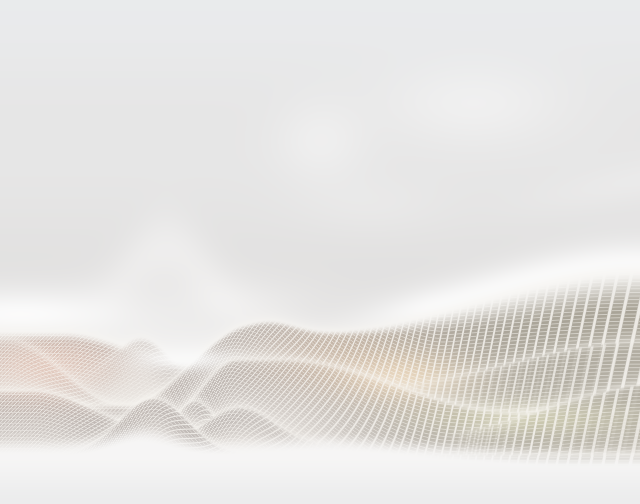
This background is drawn by a WebGL 1 fragment shader. Its source:

```glsl
precision highp float;
// Pale misty backdrop with layered hills of fine woven white mesh.

uniform vec2 u_resolution;

#define ROW_DENSITY 140.0
#define COLUMN_DENSITY 190.0
#define COLUMN_SPREAD 74.0
#define THREAD_HALF_WIDTH 0.12
#define RIM_WIDTH 0.007
#define HALO_WIDTH 0.010
#define MIST_COLOR vec3(0.955, 0.952, 0.95)
#define VALLEY_COLOR vec3(0.94, 0.925, 0.908)
#define THREAD_COLOR vec3(0.97, 0.962, 0.945)

float bump(float x, float width) {
  return exp(-x * x / (width * width));
}

float glow(vec2 p, vec2 center, vec2 size) {
  vec2 q = (p - center) / size;
  return exp(-dot(q, q));
}

// Smooth thread centred in each unit cell; blur is half a pixel in cells.
float thread(float coord, float blur) {
  float d = abs(fract(coord) - 0.5);
  return 1.0 - smoothstep(THREAD_HALF_WIDTH - blur, THREAD_HALF_WIDTH + blur, d);
}

// Colour seen through the mesh: warm grey, with peach, cream and green patches.
vec3 gapColor(vec2 p) {
  vec3 c = mix(vec3(0.73, 0.705, 0.69), vec3(0.655, 0.635, 0.585), smoothstep(0.4, 0.9, p.x));
  c += vec3(0.13, 0.03, -0.01) * glow(p, vec2(0.07, 0.27), vec2(0.13, 0.07));
  c += vec3(0.05, 0.01, -0.03) * glow(p, vec2(0.52, 0.29), vec2(0.13, 0.08));
  c += vec3(0.18, 0.14, 0.08) * glow(p, vec2(0.64, 0.25), vec2(0.10, 0.05));
  c += vec3(0.12, 0.13, 0.07) * glow(p, vec2(0.82, 0.17), vec2(0.16, 0.035));
  return c;
}

// Lays one woven hill over the colour, fading into mist below its ridge.
vec3 hill(vec3 base, vec2 p, float ridge, float softness, float depth, float opacity) {
  float d = ridge - p.y;
  float right = smoothstep(0.3, 0.7, p.x);

  // Columns lean and spread to the right; rows flatten out there.
  float u = p.x + mix(0.75, 0.17, right) * d;
  float columns = u * (COLUMN_DENSITY - COLUMN_SPREAD * u);
  float columnBlur = 0.6 * abs(COLUMN_DENSITY - 2.0 * COLUMN_SPREAD * u) / u_resolution.x;
  float rows = ROW_DENSITY * (ridge * mix(1.0, 0.25, right) - p.y);
  float rowBlur = 0.6 * ROW_DENSITY / u_resolution.y;
  float weave = max(0.85 * thread(columns, columnBlur + 0.02), 0.55 * thread(rows, rowBlur));

  vec3 body = mix(gapColor(p), THREAD_COLOR, weave);
  body = mix(body, VALLEY_COLOR, 0.85 * smoothstep(0.0, depth, d));
  body = mix(body, THREAD_COLOR, 0.85 * exp(-max(d, 0.0) / RIM_WIDTH));
  float halo = 0.5 * exp(-max(-d, 0.0) / HALO_WIDTH);
  vec3 behind = mix(base, THREAD_COLOR, halo * opacity);
  return mix(behind, body, opacity * smoothstep(0.0, softness, d));
}

// Soft grey sky with drifting light and a smoky plume.
vec3 sky(vec2 p) {
  vec3 c = mix(vec3(0.884, 0.88, 0.878), vec3(0.903, 0.902, 0.902), smoothstep(0.42, 0.70, p.y));
  c = mix(c, vec3(0.915, 0.92, 0.926), smoothstep(0.75, 1.0, p.y));
  float light = 0.032 * glow(p, vec2(0.50, 0.72), vec2(0.07, 0.08));
  light += 0.036 * glow(p, vec2(0.74, 0.79), vec2(0.14, 0.08));
  light += 0.016 * glow(p, vec2(0.58, 0.59), vec2(0.12, 0.06));
  light += 0.018 * bump(p.y - 0.40 - 0.24 * p.x, 0.04) * smoothstep(0.7, 1.0, p.x);
  float arch = 0.36 + 0.14 * bump(p.x - 0.26, 0.10);
  light += 0.045 * bump(p.y - arch, 0.07) * bump(p.x - 0.26, 0.14);
  light += 0.035 * glow(p, vec2(0.36, 0.39), vec2(0.15, 0.06));
  return c + light;
}

void main() {
  vec2 p = gl_FragCoord.xy / u_resolution;
  float x = p.x;
  vec3 color = sky(p);

  // Light haze hanging over the far ridges.
  float far = 0.20 + 0.145 * smoothstep(0.20, 0.38, x) + 0.022 * bump(x - 0.42, 0.055)
            + 0.12 * smoothstep(0.50, 1.0, x);
  color = mix(color, vec3(0.985), 0.95 * bump(p.y - far - 0.01, 0.045) * smoothstep(0.48, 0.68, x));
  color = mix(color, vec3(0.995), 0.95 * glow(p, vec2(0.03, 0.37), vec2(0.19, 0.055)));
  color = mix(color, MIST_COLOR, 0.9 * (1.0 - smoothstep(0.30, 0.40, p.y)));

  // Far slopes and the broad sheet sweeping up to the right.
  float leftSlope = 0.285 + 0.06 * (1.0 - smoothstep(0.10, 0.30, x));
  color = hill(color, p, leftSlope, 0.025, 0.19, 1.0);
  float knoll = 0.25 + 0.085 * bump(x - 0.22, 0.06);
  color = hill(color, p, knoll, 0.02, 0.10, 0.6 * bump(x - 0.22, 0.07));
  float spur = 0.20 + 0.13 * (1.0 - smoothstep(0.01, 0.19, x));
  color = hill(color, p, spur, 0.012, 0.19, 0.7 * (1.0 - smoothstep(0.15, 0.25, x)));
  color = hill(color, p, far, mix(0.015, 0.085, smoothstep(0.5, 0.9, x)),
               mix(0.18, 0.75, smoothstep(0.38, 0.8, x)), 1.0);
  color = mix(color, vec3(0.98), 0.85 * glow(p, vec2(0.29, 0.287), vec2(0.08, 0.022)));

  // Middle folds.
  float rising = 0.235 + 0.09 * smoothstep(0.58, 1.0, x);
  color = hill(color, p, rising, 0.008, 0.45, 0.75 * smoothstep(0.55, 0.75, x));
  float fold = 0.16 + 0.13 * smoothstep(0.25, 0.37, x) - 0.105 * smoothstep(0.44, 0.80, x);
  color = hill(color, p, fold, 0.010, mix(0.19, 0.34, smoothstep(0.4, 0.7, x)), 1.0);
  float crossing = 0.14 + 0.105 * smoothstep(0.66, 1.05, x);
  color = hill(color, p, crossing, 0.008, 0.36, 0.8 * smoothstep(0.66, 0.82, x));

  // Near hills on the left.
  float shelf = 0.15 + 0.078 * (1.0 - smoothstep(0.05, 0.25, x));
  color = hill(color, p, shelf, 0.010, 0.18, 1.0 - smoothstep(0.25, 0.34, x));
  float nearFade = bump(x - 0.34, 0.15);
  color = hill(color, p, 0.12 + 0.088 * bump(x - 0.305, 0.045), 0.008, 0.10, nearFade);
  color = hill(color, p, 0.12 + 0.075 * bump(x - 0.375, 0.075), 0.008, 0.10, nearFade);
  color = hill(color, p, 0.10 + 0.113 * bump(x - 0.24, 0.075), 0.008, 0.12, 1.0);

  // Foreground mist.
  float shore = 0.12 + 0.025 * bump(x - 0.22, 0.06) + 0.008 * bump(x - 0.5, 0.1)
              - 0.022 * smoothstep(0.55, 0.9, x);
  vec3 ground = mix(vec3(0.924, 0.926, 0.929), vec3(0.965, 0.962, 0.96), smoothstep(0.0, 0.10, p.y));
  color = mix(color, ground, 1.0 - smoothstep(shore - 0.025, shore + 0.018, p.y));
  gl_FragColor = vec4(clamp(color, 0.0, 1.0), 1.0);
}
```
